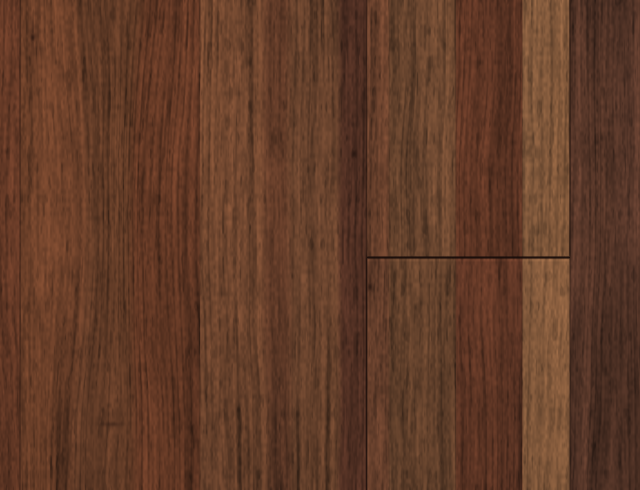
This texture is drawn by a Shadertoy shader. Its source:

```glsl
const int STRIPS = 13;

// Left edge of each strip, in units of canvas height
const float stripEdge[STRIPS] = float[](
    -0.1, 0.041, 0.153, 0.277, 0.408, 0.544, 0.595,
    0.697, 0.748, 0.794, 0.930, 1.066, 1.163);

// Half width of the change in tone; wide ones follow the grain
const float stripBlend[STRIPS] = float[](
    .002, .002, .020, .018, .003, .014, .012,
    .008, .002, .004, .003, .002, .002);

const vec3 stripTone[STRIPS] = vec3[](
    vec3(.37, .21, .14), vec3(.38, .225, .145), vec3(.345, .21, .137),
    vec3(.36, .205, .135), vec3(.405, .255, .17), vec3(.35, .212, .145),
    vec3(.375, .24, .162), vec3(.305, .18, .133), vec3(.40, .247, .17),
    vec3(.38, .25, .167), vec3(.335, .19, .13), vec3(.455, .312, .208),
    vec3(.335, .21, .157));

float hash(vec2 p) {
    p = fract(p * vec2(0.1031, 0.1137));
    p += dot(p, p.yx + 33.33);
    return fract((p.x + p.y) * p.x * 17.0);
}

float noise(vec2 p) {
    vec2 i = floor(p), f = fract(p);
    f = f * f * (3.0 - 2.0 * f);
    return mix(mix(hash(i), hash(i + vec2(1, 0)), f.x),
               mix(hash(i + vec2(0, 1)), hash(i + vec2(1, 1)), f.x), f.y);
}

// Soft line of the given half width around distance zero
float softLine(float d, float halfWidth, float blur) {
    return 1.0 - smoothstep(halfWidth - blur, halfWidth + blur, abs(d));
}

float blob(vec2 d, vec2 radius) {
    d /= radius;
    return exp(-dot(d, d));
}

// Small knots with a fading tail, or short smears across the grain
float knots(vec2 p) {
    vec2 size = vec2(0.17, 0.25), cell = floor(p / size) + 50.0;
    vec2 centre = 0.25 + 0.5 * vec2(hash(cell + 5.0), hash(cell + 23.0));
    vec2 d = (fract(p / size) - centre) * size;
    float knot = max(blob(d, vec2(.005, .009)), 0.5 * blob(d, vec2(.003, .035)));
    float smear = 0.5 * blob(d, vec2(.022, .005));
    return mix(knot, smear, step(0.6, hash(cell + 29.0))) * step(hash(cell + 41.0), 0.25);
}

void mainImage(out vec4 fragColor, in vec2 fragCoord) {
    vec2 p = fragCoord / iResolution.y;
    p.x *= 1.306 * iResolution.y / iResolution.x;
    float blur = 1.0 / iResolution.y;

    // Grain bends most in the left boards
    float wave = mix(0.07, 0.025, smoothstep(0.25, 0.45, p.x));
    vec2 q = p;
    q.x += wave * (noise(p * vec2(6.0, 1.8) + 20.0) - 0.5);
    q.x += 0.007 * (noise(p * vec2(22.0, 6.0) + 3.0) - 0.5);

    // Strip colour; only sharp edges start a new piece of grain
    vec3 wood = stripTone[0];
    float piece = 0.0, glue = 0.0;
    for (int i = 1; i < STRIPS; i++) {
        float w = stripBlend[i], sharp = step(w, 0.005);
        float d = mix(q.x, p.x, sharp) - stripEdge[i];
        wood = mix(wood, stripTone[i], smoothstep(-w, w, d));
        piece += sharp * step(0.0, d);
        glue = max(glue, sharp * softLine(d, 0.001, 0.002));
    }

    // The jointed board has separate grain above and below its end
    float jointY = 0.4745;
    float inBoard = step(0.748, p.x) * step(p.x, 1.163);
    float seed = piece * 13.0 + inBoard * step(p.y, jointY) * 7.0 + 20.0;

    // Long continuous growth lines of uneven spacing and strength
    float phase = q.x * 430.0 + 9.0 * noise(q * vec2(26.0, 0.7) + seed);
    float strength = noise(q * vec2(24.0, 1.6) + seed + 11.0);
    float growth = pow(0.5 + 0.5 * sin(phase), 3.0) * smoothstep(0.15, 0.8, strength);
    float veins = smoothstep(0.66, 0.92, noise(q * vec2(95.0, 0.9) + seed + 31.0));

    // Streaks, fibres and short open pores
    float broad = noise(q * vec2(26.0, 0.7) + seed + 5.0) - 0.5;
    float rings = noise(q * vec2(110.0, 1.5) + seed) - 0.5;
    float fibre = noise(q * vec2(230.0, 14.0) + seed) - 0.5;
    float grit = noise(p * vec2(270.0, 110.0) + 7.0) - 0.5;
    float pores = smoothstep(0.68, 0.9, noise(q * vec2(200.0, 32.0) + seed + 47.0));
    float ripple = noise(vec2(p.x * 9.0 + seed, p.y * 26.0 + p.x * 12.0)) - 0.5;
    float cloud = noise(p * vec2(5.0, 2.5) + seed) - 0.5;

    float shade = 1.10 + 0.15 * broad + 0.20 * rings + 0.25 * fibre + 0.20 * grit
                - 0.19 * growth - 0.20 * veins - 0.15 * pores
                + 0.06 * ripple + 0.10 * cloud;
    wood *= shade;
    wood += vec3(0.025, 0.013, 0.004) * (noise(q * vec2(14.0, 1.5) + seed + 60.0) - 0.5);

    // Heartwood shadow at the right and a slightly darker lower part
    float heart = smoothstep(1.20, 1.26, q.x) * smoothstep(0.3, 0.65, noise(p * vec2(4.0, 3.0) + 5.0));
    wood *= 1.0 - 0.14 * heart;
    wood *= mix(0.95, 1.02, smoothstep(0.0, 0.6, p.y));

    wood = mix(wood, vec3(.13, .07, .05), 0.75 * knots(q));
    wood *= 1.0 - 0.10 * glue;

    // Open seams: board sides, then the end joint with its lit rim
    float below = 1.0 - smoothstep(jointY - 0.01, jointY + 0.01, p.y);
    float seam = softLine(p.x - 0.748, 0.0015, blur) * mix(0.5, 0.85, below);
    seam = max(seam, softLine(p.x - 1.163, 0.0014, blur) * mix(0.7, 0.3, below));
    seam = max(seam, softLine(p.x - 0.041, 0.0014, blur) * 0.35);
    seam = max(seam, softLine(p.y - jointY, 0.0022, blur) * inBoard * 0.92);
    wood *= 1.0 + 0.10 * softLine(p.y - jointY + 0.006, 0.002, 0.002) * inBoard;
    fragColor = vec4(mix(wood, vec3(.09, .045, .035), seam), 1.0);
}
```
